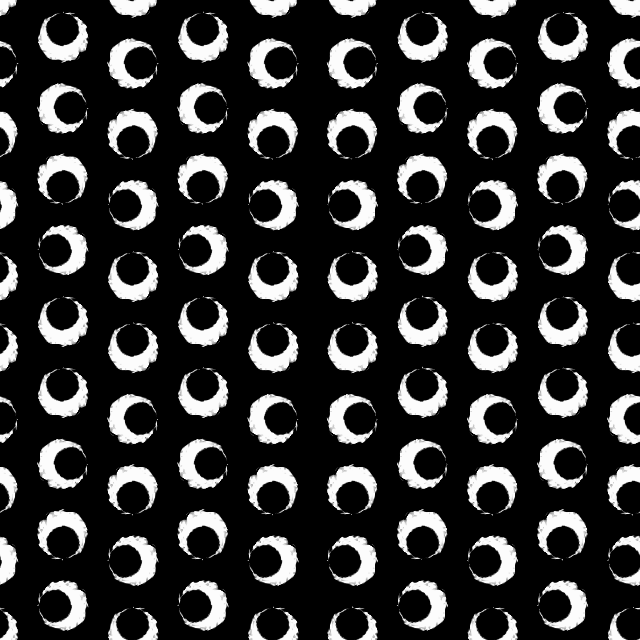
Reproduce this pattern procedurally as a three.js fragment shader.

```glsl
#define ROWS 9.0          // repeats across and down
#define COLUMN_STEP 0.9856 // column width, in row heights
#define ORIGIN vec2(0.883, 0.520) // first stamp, from the upper left
#define STAGGER 0.631     // rise of the offset columns
#define DISC_RADIUS 0.345
#define HOLE_RADIUS 0.229
#define HOLE_SHIFT 0.109
#define WOBBLE 0.024      // slow waver of the outlines
#define FRAY 0.065        // depth of the dry brush rim
#define SOFT 0.013        // edge smoothing
#define PAPER vec3(0.0)
#define PAINT vec3(0.99)

varying vec2 vUv;

float hash(vec2 p) {
  vec3 h = fract(vec3(p.xyx) * 0.1031);
  h += dot(h, h.yzx + 33.33);
  return fract((h.x + h.y) * h.z);
}

float noise(vec2 p) {
  vec2 cell = floor(p);
  vec2 f = fract(p);
  f = f * f * (3.0 - 2.0 * f);
  return mix(mix(hash(cell), hash(cell + vec2(1.0, 0.0)), f.x),
             mix(hash(cell + vec2(0.0, 1.0)), hash(cell + 1.0), f.x), f.y);
}

vec2 turnQuarters(vec2 p, float quarters) {
  float a = quarters * 1.570796;
  float c = cos(a);
  float s = sin(a);
  return mat2(c, s, -s, c) * p;
}

// Brushed crescent, open at the top: returns paint brightness
float crescent(vec2 p) {
  float radius = length(p);
  float angle = atan(p.x, -p.y); // its jump lies in the opening
  float streak = noise(vec2(angle * 6.0 + 20.0, radius * 45.0 + angle * 5.0));
  float roughness = mix(0.45, 1.2, noise(p * 7.0 + 40.0));

  float disc = radius - DISC_RADIUS
             + WOBBLE * (noise(p * 13.0 + 9.0) - 0.5)
             + FRAY * roughness * (streak - 0.42);
  float hole = HOLE_RADIUS - length(p - vec2(0.0, HOLE_SHIFT))
             + WOBBLE * (noise(p * 17.0 + 70.0) - 0.5)
             + 0.25 * FRAY * (noise(p * 42.0 + 90.0) - 0.5);
  float coverage = 1.0 - smoothstep(-SOFT, SOFT, max(disc, hole));

  // Thin grey paint near the outer rim
  float rim = smoothstep(-0.07, -0.01, disc);
  float thinning = rim * smoothstep(0.45, 0.8, noise(p * 30.0 + 130.0));
  return coverage * (1.0 - 0.35 * thinning);
}

void main() {
  vec2 pos = vec2(vUv.x, 1.0 - vUv.y) * ROWS;

  // Columns, with one wider gap after the fourth
  float across = mod(pos.x - ORIGIN.x + 0.5 * COLUMN_STEP, ROWS);
  float wideGap = ROWS * (1.0 - COLUMN_STEP);
  across -= clamp(across - 4.0 * COLUMN_STEP, 0.0, wideGap);
  float column = floor(across / COLUMN_STEP);
  float staggered = mod(column + step(3.5, column), 2.0);

  // Rows, counted downward
  float down = mod(pos.y - ORIGIN.y + staggered * STAGGER + 0.5, ROWS);
  float row = floor(down);

  // Each stamp turns a quarter clockwise from the one above, restarting every five
  vec2 local = vec2(across - (column + 0.5) * COLUMN_STEP, row + 0.5 - down);
  float brightness = crescent(turnQuarters(local, mod(row, 5.0)));

  gl_FragColor = vec4(mix(PAPER, PAINT, brightness), 1.0);
}
```
